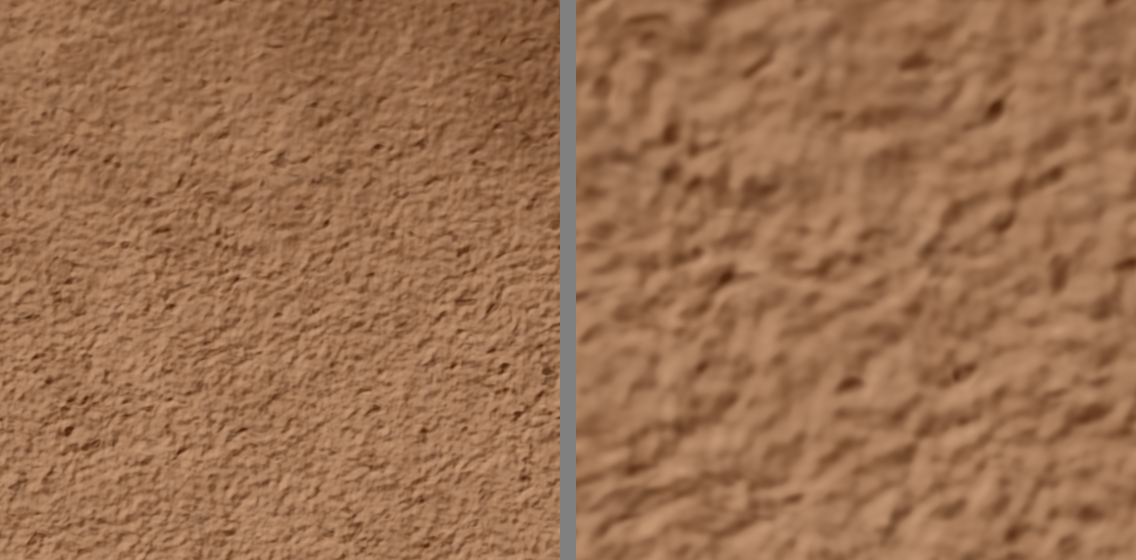
Left, the full canvas; right, a detail of the centre.
Reproduce this texture procedurally as a Shadertoy shader.

```glsl
// Rough tan plaster wall in raking light, sharp below and softly out of focus above.
#define GRAIN_SCALE 41.0
#define GRAIN_TILT 0.36
#define GRAIN_STRETCH 0.95
#define RELIEF_GAIN 0.29
#define PIT_SCALE 40.0
#define PIT_DEPTH 0.007
#define PIT_SHADE 0.50
#define BLOTCH_GAIN 0.22
#define LIGHT_DIR vec2(-0.60, 0.80)
#define DARK_CLAY vec3(0.40, 0.24, 0.13)
#define PALE_CLAY vec3(0.69, 0.52, 0.39)

vec2 hashGradient(vec2 cell) {
    vec3 q = fract(cell.xyx * vec3(0.1031, 0.1030, 0.0973));
    q += dot(q, q.yzx + 33.33);
    return 2.0 * fract((q.xx + q.yz) * q.zy) - 1.0;
}

float gradientNoise(vec2 p) {
    vec2 cell = floor(p), f = fract(p);
    vec2 w = f * f * f * (f * (f * 6.0 - 15.0) + 10.0);
    vec2 right = vec2(1, 0), up = vec2(0, 1);
    float a = dot(hashGradient(cell), f);
    float b = dot(hashGradient(cell + right), f - right);
    float c = dot(hashGradient(cell + up), f - up);
    float d = dot(hashGradient(cell + 1.0), f - 1.0);
    return mix(mix(a, b, w.x), mix(c, d, w.x), w.y);
}

mat2 rotation(float angle) {
    float c = cos(angle), s = sin(angle);
    return mat2(c, -s, s, c);
}

// Grain space: tilted, stretched sideways and gently bent
vec2 grainSpace(vec2 uv) {
    vec2 bend = vec2(gradientNoise(uv * 13.0 + 3.7), gradientNoise(uv * 13.0 + 41.3));
    vec2 p = rotation(GRAIN_TILT) * (uv + 0.008 * bend);
    return p * vec2(GRAIN_STRETCH, 1.0);
}

float focusAt(vec2 uv) {
    return 1.0 - smoothstep(0.30, 1.0, uv.y);
}

// Scattered hollows, gathered in loose clusters
float pits(vec2 uv) {
    vec2 p = grainSpace(uv) * vec2(0.75, 1.0) * PIT_SCALE;
    float cluster = gradientNoise(uv * 5.0 + 17.0) + 0.7 * gradientNoise(uv * 11.0 + 8.0);
    float hollow = gradientNoise(p + 71.0) + 0.6 * gradientNoise(p * 2.1 + 29.0);
    float threshold = 0.15 - 0.32 * cluster;
    return smoothstep(threshold, threshold + 0.50, hollow);
}

// Surface height: three sizes of grain minus the hollows
float height(vec2 uv) {
    vec2 p = grainSpace(uv);
    float focus = focusAt(uv);
    float sum = 0.0, scale = GRAIN_SCALE;
    vec3 weights = vec3(0.85, mix(0.85, 1.2, focus), mix(0.12, 0.55, focus));
    for (int i = 0; i < 3; i++) {
        vec2 q = rotation(0.6 * float(i - 1)) * p;
        sum += weights[i] * gradientNoise(q * scale + 13.7 * float(i)) / scale;
        scale *= 1.75;
    }
    return sum - PIT_DEPTH * pits(uv);
}

void mainImage(out vec4 fragColor, in vec2 fragCoord) {
    vec2 uv = fragCoord / iResolution.y;
    float focus = focusAt(uv);

    // Relief: faces toward the light brighten, faces away fall into shade
    float reach = mix(0.006, 0.0042, focus);
    float relief = (height(uv) - height(uv + LIGHT_DIR * reach)) / reach;
    relief *= relief < 0.0 ? 1.15 : 0.95;

    // Broad falloff toward the top and its right corner, with soft blotches
    float tone = mix(0.88, 0.68, smoothstep(0.0, 1.0, uv.y));
    tone -= 0.30 * smoothstep(0.85, 1.35, 0.5 * uv.x + 0.8 * uv.y);
    tone += BLOTCH_GAIN * gradientNoise(uv * 6.0 + 5.0);
    tone += 1.2 * BLOTCH_GAIN * gradientNoise(rotation(0.4) * uv * vec2(15.0, 19.0) + 61.0);

    // Shade in the hollows
    float pit = pits(uv + LIGHT_DIR * 0.002);
    tone += RELIEF_GAIN * mix(0.75, 1.0, focus) * relief;
    tone -= PIT_SHADE * mix(0.6, 1.0, focus) * pit;

    // Clay colours with a faint warm and cool drift
    tone = tone > 0.90 ? 0.90 + 0.65 * (tone - 0.90) : tone;
    vec3 color = mix(DARK_CLAY, PALE_CLAY, clamp(tone, -0.3, 1.25));
    color += vec3(0.012, 0.0, -0.012) * gradientNoise(uv * 24.0 + 90.0);
    fragColor = vec4(color, 1.0);
}
```
